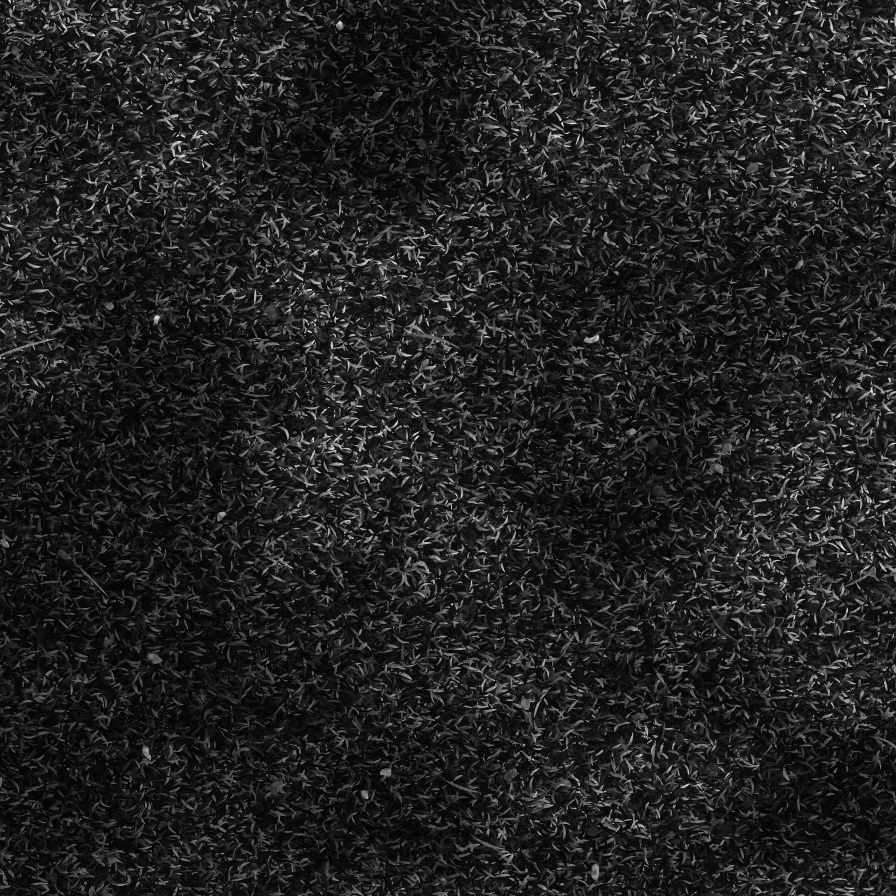
Write a WebGL 1 fragment shader that draws this texture.

```glsl
precision highp float;
uniform vec2 u_resolution;

const float PI = 3.14159265;
const int BLADE_LAYERS = 13;

vec2 hash2(vec2 p) {
  vec3 q = fract(p.xyx * vec3(0.1031, 0.1030, 0.0973));
  q += dot(q, q.yzx + 33.33);
  return fract((q.xx + q.yz) * q.zy);
}

float noise(vec2 p) {
  vec2 i = floor(p), f = fract(p);
  f = f * f * (3.0 - 2.0 * f);
  float low = mix(hash2(i).x, hash2(i + vec2(1.0, 0.0)).x, f.x);
  float high = mix(hash2(i + vec2(0.0, 1.0)).x, hash2(i + 1.0).x, f.x);
  return mix(low, high, f.y);
}

float fbm(vec2 p) {
  float sum = 0.0, gain = 0.5;
  for (int i = 0; i < 4; i++) {
    sum += gain * noise(p);
    p = p * 2.03 + 19.7;
    gain *= 0.5;
  }
  return sum / 0.9375;
}

// Coverage of a bent, tapered sliver lying along x
float sliver(vec2 p, float halfLength, float halfWidth, float bend, float blur) {
  float t = p.x / halfLength;
  float slope = 2.0 * bend * p.x;
  float across = abs(p.y - bend * p.x * p.x) / sqrt(1.0 + slope * slope);
  float d = across - halfWidth * (1.0 - t * t);
  float ends = 1.0 - smoothstep(0.8, 1.0, abs(t));
  return ends * (1.0 - smoothstep(-blur, blur, d));
}

// Lays one sliver per occupied cell over the ground tone
// size: half length and half width in cells; tone: darkest value and range
float scatter(float ground, vec2 uv, float scale, float seed, float density,
              vec2 size, float bend, vec2 tone, float skew) {
  vec2 p = uv * scale, cell = floor(p);
  float blur = 0.6 * scale / u_resolution.y;
  for (int y = -1; y <= 1; y++) {
    for (int x = -1; x <= 1; x++) {
      vec2 id = cell + vec2(float(x), float(y));
      vec2 key = id + seed * vec2(17.3, 41.9) + 100.0;
      vec2 place = hash2(key);
      vec2 form = hash2(key + 311.7);
      vec2 look = hash2(key + 653.1);
      float angle = PI * (form.x - 0.5);
      angle -= 0.22 * sin(2.0 * angle);
      float c = cos(angle), s = sin(angle);
      vec2 q = p - id - place;
      q = vec2(c * q.x + s * q.y, c * q.y - s * q.x);
      float halfLength = size.x * mix(0.5, 1.0, form.y);
      float halfWidth = size.y * mix(0.6, 1.0, fract(look.x * 7.31));
      float curve = bend * (2.0 * fract(form.y * 13.7) - 1.0);
      float cover = sliver(q, halfLength, halfWidth, curve, blur);
      cover *= step(fract(look.y * 11.3), density);
      float shade = tone.x + tone.y * pow(look.x, skew);
      shade *= 1.0 + 0.3 * q.x / halfLength;
      ground = mix(ground, shade, cover);
    }
  }
  return ground;
}

void main() {
  vec2 uv = gl_FragCoord.xy / u_resolution.y;

  // Broad light and dark patches, slightly stretched sideways
  float patches = smoothstep(0.25, 0.75, fbm(uv * vec2(4.0, 5.5) + 7.3));
  float light = mix(0.6, 1.4, patches);

  // Soil with fine crumbs
  float crumbs = noise(uv * 260.0) * noise(uv * 130.0 + 31.0);
  float value = 0.025 + 0.17 * crumbs;

  // Dense litter of short blades
  for (int i = 0; i < BLADE_LAYERS; i++) {
    float layer = float(i);
    float scale = 46.0 + 34.0 * fract(layer * 0.618);
    value = scatter(value, uv, scale, layer + 1.0, 0.9,
                    vec2(0.65, 0.10), 0.8, vec2(0.04, 0.52), 3.0);
  }
  value *= light;

  // Sparse leaf flakes with ragged edges
  vec2 ragged = uv + 0.005 * (vec2(noise(uv * 150.0), noise(uv * 150.0 + 57.0)) - 0.5);
  float mottle = mix(0.55, 1.15, noise(uv * 190.0 + 11.0));
  float flakes = scatter(value / mottle, ragged, 24.0, 21.0, 0.13,
                         vec2(0.25, 0.12), 0.8, vec2(0.14, 0.50), 2.0);
  value = flakes * mottle;

  // A few long stems
  value = scatter(value, uv, 13.0, 27.0, 0.12,
                  vec2(0.38, 0.022), 0.9, vec2(0.20, 0.25), 1.0);
  value = scatter(value, uv, 5.0, 33.0, 0.16,
                  vec2(0.28, 0.009), 2.2, vec2(0.30, 0.25), 1.0);

  // Fine grain
  value *= mix(0.8, 1.2, noise(uv * 400.0 + 5.0));
  gl_FragColor = vec4(vec3(clamp(value, 0.0, 1.0)), 1.0);
}
```
